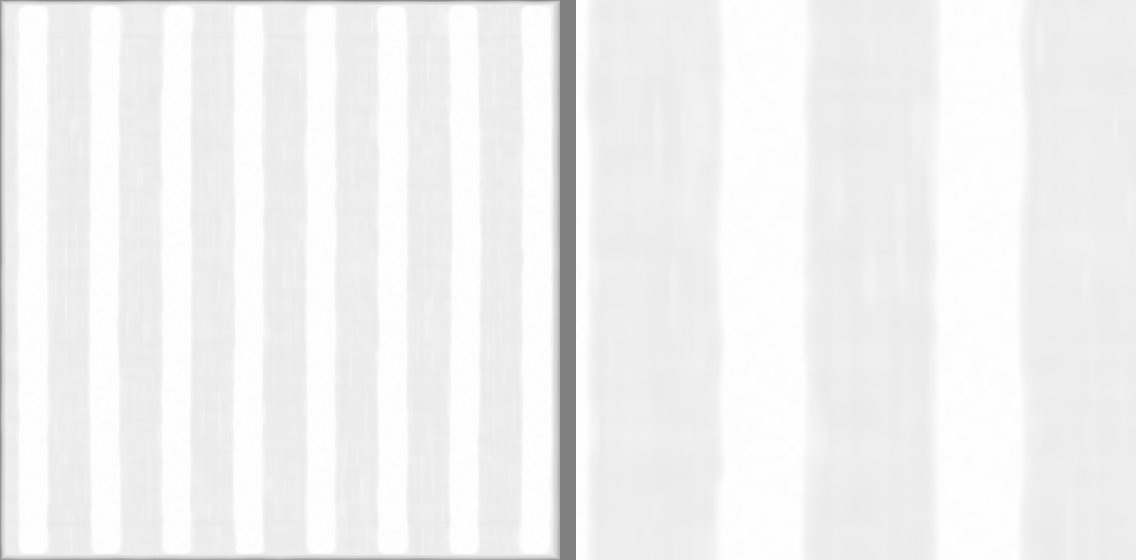
Left: the whole. Right: its middle third, enlarged.
A WebGL 1 fragment shader for this pattern:

```glsl
precision highp float;
// Eight soft white stripes on pale woven cloth, framed by a shaded grey rim.

uniform vec2 u_resolution;

const float STRIPE_COUNT = 8.0;
const float STRIPE_PITCH = 0.1278;
const float FIRST_CENTER = 0.0612;
const float STRIPE_HALF_WIDTH = 0.0252;
const float STRIPE_HALF_LENGTH = 0.4895;

float hash(vec2 p) {
  vec3 q = fract(vec3(p.xyx) * 0.1031);
  q += dot(q, q.yzx + 33.33);
  return fract((q.x + q.y) * q.z);
}

float valueNoise(vec2 p) {
  vec2 cell = floor(p);
  vec2 f = fract(p);
  f = f * f * (3.0 - 2.0 * f);
  float low = mix(hash(cell), hash(cell + vec2(1.0, 0.0)), f.x);
  float high = mix(hash(cell + vec2(0.0, 1.0)), hash(cell + 1.0), f.x);
  return mix(low, high, f.y);
}

float signedNoise(vec2 p) {
  return valueNoise(p) * 2.0 - 1.0;
}

float roundedBox(vec2 p, vec2 halfSize, float radius) {
  vec2 q = abs(p) - halfSize + radius;
  return length(max(q, 0.0)) + min(max(q.x, q.y), 0.0) - radius;
}

// Signed distance to the nearest stripe, bowed outward with wavy sides.
float stripeDistance(vec2 uv) {
  float index = clamp(floor((uv.x - FIRST_CENTER) / STRIPE_PITCH + 0.5),
                      0.0, STRIPE_COUNT - 1.0);
  float center = FIRST_CENTER + index * STRIPE_PITCH;
  float bow = 4.0 * uv.y * (1.0 - uv.y);
  center += 0.010 * (center - 0.5) * bow;
  center += 0.0018 * signedNoise(vec2(index * 7.3, uv.y * 5.0));
  vec2 p = vec2(uv.x - center, uv.y - 0.5);
  float side = index * 2.0 + step(0.0, p.x);
  float wobble = 0.0016 * signedNoise(vec2(side * 5.0 + 40.0, uv.y * 28.0))
               + 0.0006 * signedNoise(vec2(side * 9.0 + 80.0, uv.y * 85.0));
  vec2 halfSize = vec2(STRIPE_HALF_WIDTH + wobble, STRIPE_HALF_LENGTH);
  return roundedBox(p, halfSize, 0.014);
}

// Faint crossing threads, mottling and pale broken vertical slubs.
float clothTone(vec2 uv) {
  float warp = signedNoise(vec2(uv.x * 170.0, uv.y * 7.0));
  float weft = signedNoise(vec2(uv.x * 14.0, uv.y * 120.0) + 60.0);
  float mottle = signedNoise(uv * 55.0 + 20.0);
  float slub = smoothstep(0.72, 0.95, valueNoise(vec2(uv.x * 110.0, uv.y * 22.0) + 90.0));
  return 0.929 + 0.006 * warp + 0.005 * weft + 0.005 * mottle + 0.016 * slub;
}

// Horizontal crease a short way in from the top and bottom.
float creaseShade(float y) {
  float offset = (min(y, 1.0 - y) - 0.066) / 0.004;
  return 0.010 * exp(-offset * offset);
}

// Brightness of one rim side: dark at the outside, pale at the inside.
float rimTone(float inset, float outerTone, float width) {
  float t = inset / width;
  float tone = mix(outerTone, 0.84, smoothstep(0.0, 0.48, t));
  return mix(tone, 1.0, smoothstep(0.45, 1.25, t));
}

void main() {
  vec2 uv = gl_FragCoord.xy / u_resolution;
  float pixel = 1.0 / min(u_resolution.x, u_resolution.y);

  // Cloth and stripes, with a wide pale bleed around each stripe.
  float d = stripeDistance(uv);
  float cloth = clothTone(uv) - creaseShade(uv.y);
  cloth += 0.022 * (1.0 - smoothstep(0.0, 0.008, d));
  float softness = max(0.0028, pixel);
  float white = 0.994 + 0.003 * signedNoise(uv * 180.0);
  float tone = mix(white, cloth, smoothstep(-softness, softness, d));

  // Shaded rim, heavier at the left and top, broader at the right and bottom.
  float ripple = 0.0006 * signedNoise(uv * 24.0);
  float left = rimTone(uv.x + ripple, 0.56, 0.012);
  float right = rimTone(1.0 - uv.x + ripple, 0.70, 0.015);
  float bottom = rimTone(uv.y + ripple, 0.62, 0.011);
  float top = rimTone(1.0 - uv.y + ripple, 0.54, 0.010);
  tone = min(tone, min(min(left, right), min(bottom, top)));

  gl_FragColor = vec4(vec3(tone), 1.0);
}
```
